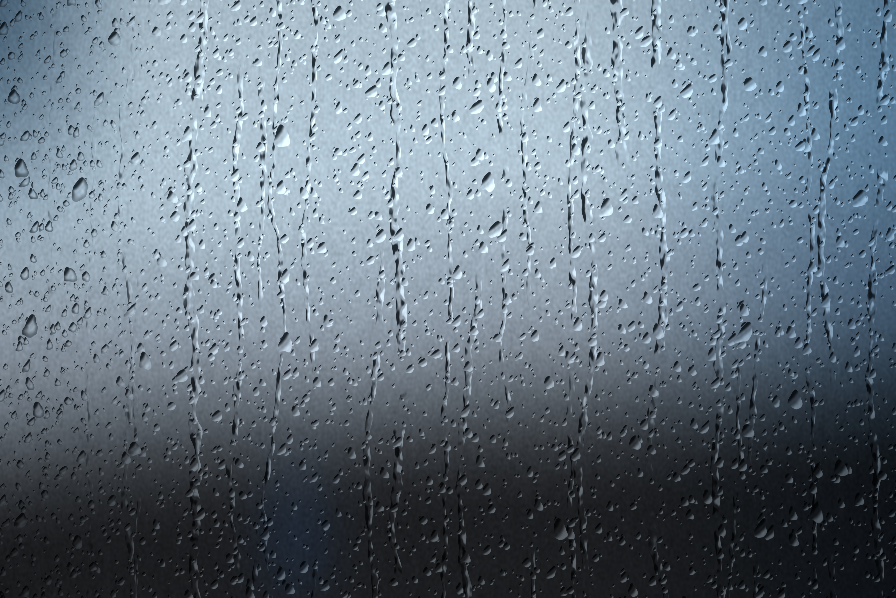
Write a WebGL 1 fragment shader that draws this texture.

```glsl
precision highp float;
// Rain on a window: a blurred dusk sky over dark ground, seen through wet glass.
// Scattered drops and ragged trickles each add a surface slope; the slope is then
// shaded with a dark upper-left rim and a bright lower-right rim.
uniform vec2 u_resolution;

vec2 hash2(vec2 p) {
  vec2 k = vec2(dot(p, vec2(127.1, 311.7)), dot(p, vec2(269.5, 183.3)));
  return fract(sin(k) * 43758.5453);
}

float cornerRamp(vec2 cell, vec2 f, vec2 corner) {
  return dot(hash2(cell + corner) * 2.0 - 1.0, f - corner);
}

// Gradient noise, roughly -0.7 to 0.7
float noise(vec2 p) {
  vec2 c = floor(p), f = fract(p);
  vec2 s = f * f * (3.0 - 2.0 * f);
  float low = mix(cornerRamp(c, f, vec2(0.0)), cornerRamp(c, f, vec2(1.0, 0.0)), s.x);
  float high = mix(cornerRamp(c, f, vec2(0.0, 1.0)), cornerRamp(c, f, vec2(1.0)), s.x);
  return mix(low, high, s.y);
}

// Out-of-focus view behind the glass
vec3 scenery(vec2 uv) {
  float level = uv.y - 0.13 * (uv.x - 0.4) + 0.04 * noise(uv * 3.0);
  vec3 ground = vec3(0.11, 0.115, 0.125);
  vec3 haze = vec3(0.54, 0.59, 0.64);
  vec3 sky = vec3(0.69, 0.77, 0.825);
  vec3 col = mix(ground, haze, smoothstep(0.1, 0.51, level));
  col = mix(col, sky, smoothstep(0.43, 0.74, level));
  vec2 glow = (uv - vec2(0.33, 0.1)) * vec2(20.0, 8.0);
  col += vec3(0.01, 0.04, 0.08) * exp(-dot(glow, glow));
  // Bluer, darker sides and upper left corner
  float side = smoothstep(0.6, 1.05, uv.x);
  float corner = smoothstep(0.2, -0.04, uv.x) * smoothstep(0.45, 1.05, uv.y);
  col *= mix(vec3(1.0), vec3(0.52, 0.65, 0.75), side);
  return col * mix(vec3(1.0), vec3(0.4, 0.5, 0.58), corner);
}

// One layer of drops, at most one per cell: slope in xy, coverage in z
vec3 dropLayer(vec2 p, float cell, float size, float share, float seed) {
  vec2 box = cell * vec2(1.0, 1.4);
  vec2 q = p / box + seed * 7.31;
  q.y += hash2(vec2(floor(q.x), seed)).x;
  vec2 id = floor(q);
  vec2 place = hash2(id + seed * 17.0);
  vec2 kind = hash2(id + seed * 31.0 + 5.5);
  float r = size * mix(0.55, 1.0, kind.x * kind.x);
  vec2 d = (fract(q) - 0.5 - (place - 0.5) * 0.42) * box;
  d.x += d.y * (kind.y - 0.6) * 0.8;
  d.x *= 1.0 + 0.3 * d.y / r;
  d.y /= mix(1.0, 1.8, place.x);
  d += 0.4 * r * noise(p / r * 0.8 + seed);
  float edge = 0.6 / (u_resolution.y * r);
  float cover = smoothstep(1.0 + edge, 1.0 - edge, length(d) / r);
  cover *= step(fract(kind.y * 13.7 + place.y), share);
  return vec3(d / r, 1.0) * cover;
}

// One runnel of water: broken, ragged and almost vertical
vec3 trickle(vec2 p, float index) {
  float seed = index * 3.73 + 0.4;
  vec2 rnd = hash2(vec2(index, 8.0));
  float x = (index + rnd.x) * 1.5 / 26.0;
  x += 0.045 * noise(vec2(p.y * 2.5, seed)) + 0.014 * noise(vec2(p.y * 11.0, seed + 9.0));
  x += 0.005 * noise(vec2(p.y * 42.0, seed + 6.0));
  float width = mix(0.0036, 0.0085, rnd.y * rnd.y);
  width *= 1.0 + 1.3 * noise(vec2(p.y * 27.0, seed + 4.0));
  float across = (p.x - x) / width;
  float edge = 0.6 / (u_resolution.y * width);
  float cover = smoothstep(1.0 + edge, 1.0 - edge, abs(across));
  cover *= smoothstep(-0.2, 0.02, noise(vec2(p.y * 2.1, seed + 2.0)) + 0.06);
  cover *= smoothstep(-0.4, -0.1, noise(vec2(p.y * 19.0, seed + 7.0)));
  float ripple = 2.2 * noise(vec2(p.x * 140.0, p.y * 65.0) + seed);
  return vec3(across * 0.95, ripple, 1.0) * cover;
}

void main() {
  vec2 uv = gl_FragCoord.xy / u_resolution;
  vec2 p = gl_FragCoord.xy / u_resolution.y;
  float leftCrowd = smoothstep(0.38, 0.05, p.x);

  // Collect the water, later layers lying over earlier ones
  vec3 water = vec3(0.0);
  for (int i = 0; i < 26; i++) {
    vec3 run = trickle(p, float(i));
    water = mix(water, run, run.z * (1.0 - 0.6 * leftCrowd));
  }
  for (int i = 0; i < 10; i++) {
    float n = float(i);
    float big = step(3.5, n) + step(7.5, n);
    float cell = 0.024 + 0.016 * big + 0.03 * step(1.5, big);
    float size = 0.0043 + 0.0034 * big + 0.0012 * step(1.5, big);
    float share = mix(0.4, 0.3, big * 0.5) + 0.12 * leftCrowd;
    vec3 drop = dropLayer(p, cell, size, share, n + 1.0);
    water = mix(water, drop, drop.z);
  }

  // Shade by slope; drops at the left are dark all round the rim
  float facing = dot(water.xy, vec2(-0.62, 0.78));
  float rim = smoothstep(0.35, 0.9, length(water.xy));
  float dark = max(smoothstep(0.08, 0.6, facing), 0.75 * rim * leftCrowd);
  float bright = smoothstep(0.1, 0.7, -facing) * (1.0 - 0.5 * leftCrowd);
  vec3 col = scenery(uv);
  col = mix(col, col * vec3(0.2, 0.23, 0.25), dark * water.z);
  col += vec3(0.25, 0.275, 0.29) * bright * water.z;

  // Fine mist of specks and lens falloff
  float mist = noise(p * vec2(190.0, 140.0)) + 0.5 * noise(p * vec2(70.0, 30.0));
  col += (0.02 + 0.1 * col) * mist;
  vec2 offCentre = uv - 0.5;
  col *= 1.04 - 0.3 * dot(offCentre, offCentre);
  gl_FragColor = vec4(clamp(col, 0.0, 1.0), 1.0);
}
```
